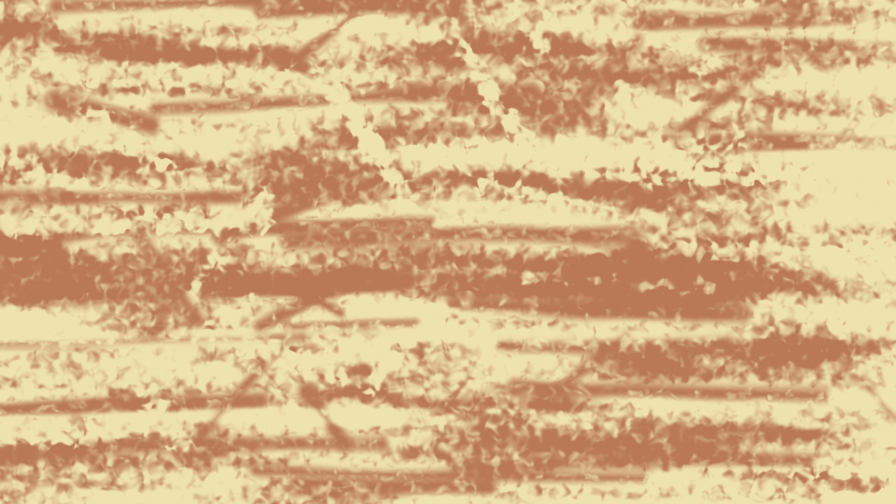
Give the GLSL for this texture, as a WebGL 1 fragment shader.

```glsl
precision highp float;
uniform vec2 u_resolution;

const vec3 CREAM = vec3(0.935, 0.885, 0.685);
const vec3 CLAY = vec3(0.725, 0.475, 0.335);
const int STROKES = 64;
const float CLAY_BIAS = -0.05;       // negative leaves more paper bare
const float SOFTNESS = 0.29;         // tonal width of the chalk edge
const float GRAIN_AMOUNT = 0.74;
const float CLAY_TONE = 0.25;
const float CREAM_TONE = -0.27;
const float DIAGONAL_SHARE = 0.48;
const vec2 STREAK_FREQ = vec2(3.0, 19.0);
const vec2 FINE_STREAK_FREQ = vec2(7.0, 42.0);
const float GRAIN_FREQ = 72.0;

float hash(vec2 p) {
  vec3 q = fract(vec3(p.xyx) * 0.1031);
  q += dot(q, q.yzx + 33.33);
  return fract((q.x + q.y) * q.z);
}

float noise(vec2 p) {
  vec2 i = floor(p);
  vec2 f = fract(p);
  f = f * f * (3.0 - 2.0 * f);
  return mix(mix(hash(i), hash(i + vec2(1.0, 0.0)), f.x),
             mix(hash(i + vec2(0.0, 1.0)), hash(i + vec2(1.0, 1.0)), f.x), f.y);
}

// Ragged chalk flecks, centred on zero
float chalkGrain(vec2 p) {
  vec2 q = p * GRAIN_FREQ;
  q += 0.8 * (vec2(noise(q * 0.7 + 7.0), noise(q * 0.7 + 41.0)) - 0.5);
  float coarse = noise(q);
  float fine = noise(mat2(0.8, 0.6, -0.6, 0.8) * q * 1.9 + 19.0);
  return 0.66 * coarse + 0.34 * fine - 0.5;
}

float segmentDistance(vec2 p, vec2 halfSpan) {
  float along = clamp(dot(p, halfSpan) / dot(halfSpan, halfSpan), -1.0, 1.0);
  return length(p - along * halfSpan);
}

// Soft elliptical area
float patchMask(vec2 p, vec2 centre, vec2 radius) {
  return 1.0 - smoothstep(0.45, 1.2, length((p - centre) / radius));
}

// Overlapping thin marks of clay and cream, level or slanted
float drawStrokes(vec2 p, float field, float grain, float aspect) {
  for (int i = 0; i < STROKES; i++) {
    float id = float(i) + 1.0;
    vec2 centre = vec2(hash(vec2(id, 3.7)) * aspect, fract(id * 0.618 + 0.1));
    float diagonal = step(1.0 - DIAGONAL_SHARE, hash(vec2(id, 11.3)));
    float lean = hash(vec2(id, 23.9)) - 0.5;
    float angle = mix(lean * 0.06, 0.25 * sign(lean) + 1.7 * lean, diagonal);
    float reach = mix(0.12, 0.42, hash(vec2(id, 31.1))) * mix(1.0, 0.36, diagonal);
    float width = mix(0.004, 0.014, hash(vec2(id, 47.5)));
    float isClay = step(0.48, hash(vec2(id, 59.2)));
    float tone = mix(CREAM_TONE, CLAY_TONE, isClay);
    float d = segmentDistance(p - centre, reach * vec2(cos(angle), sin(angle)));
    float cover = 1.0 - smoothstep(-0.006, 0.016, d - width + grain * 0.03);
    field = mix(field, tone, cover * 0.85);
  }
  return field;
}

void main() {
  vec2 p = gl_FragCoord.xy / u_resolution.y;
  float aspect = u_resolution.x / u_resolution.y;
  float grain = chalkGrain(p);

  // Hand wobble bends the marks slightly
  vec2 w = p + 0.03 * (vec2(noise(p * 3.1 + 5.0), noise(p * 2.3 + 17.0)) - 0.5);
  vec2 s = vec2(w.x / aspect, w.y);

  // Horizontal streaks
  float field = CLAY_BIAS
    + 0.75 * (noise(w * STREAK_FREQ + 13.0) - 0.5)
    + 0.50 * (noise(w * FINE_STREAK_FREQ + 71.0) - 0.5);
  field = drawStrokes(w, field, grain, aspect);

  // Broad bare bands and dense areas
  field -= 0.27 * patchMask(s, vec2(0.45, 0.71), vec2(0.38, 0.065));
  field -= 0.24 * patchMask(s, vec2(0.40, 0.33), vec2(0.50, 0.022));
  field -= 0.24 * patchMask(s, vec2(0.50, 0.17), vec2(0.45, 0.022));
  field += 0.38 * patchMask(s, vec2(0.73, 0.45), vec2(0.17, 0.070));
  field += 0.35 * patchMask(s, vec2(0.04, 0.48), vec2(0.08, 0.070));
  field += 0.25 * patchMask(s, vec2(0.22, 0.92), vec2(0.14, 0.045));
  field += 0.28 * patchMask(s, vec2(0.38, 0.435), vec2(0.15, 0.030));
  float margin = s.x + 0.10 * (noise(w * 5.0 + 29.0) - 0.5);
  field -= 0.28 * smoothstep(0.88, 0.98, margin);

  float pigment = smoothstep(-SOFTNESS, SOFTNESS, field + GRAIN_AMOUNT * grain);
  gl_FragColor = vec4(mix(CREAM, CLAY, pigment), 1.0);
}
```
